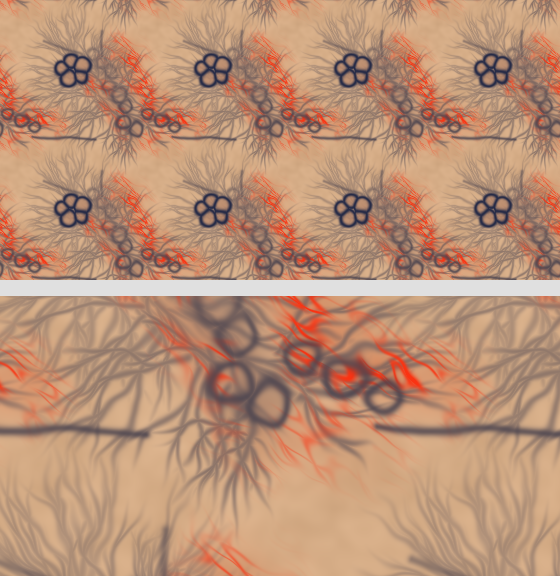
Top, the full canvas; bottom, a detail of the centre.
This pattern is drawn by a WebGL 2 fragment shader. Its source:

```glsl
#version 300 es
precision highp float;
// Marbled tan ground in 4 by 2 identical square cells: forking grey veins
// fan out of a chain of soft bubbles, beside a navy knot and red capillaries.
// Folded lines make the veins, wrapped gradient noise warps everything.
uniform vec2 u_resolution;
out vec4 fragColor;

float hash(vec2 i) {
  return fract(sin(dot(i, vec2(127.1, 311.7))) * 43758.5453);
}

// Shortest offset on the repeating cell
vec2 wrap(vec2 d) { return fract(d + 0.5) - 0.5; }

float corner(vec2 i, vec2 f, vec2 period) {
  float a = 6.2832 * hash(mod(i, period));
  return dot(vec2(cos(a), sin(a)), f);
}

// Gradient noise that repeats once per cell
float noise(vec2 p, vec2 period) {
  p *= period;
  vec2 i = floor(p), f = p - i, u = f * f * f * (f * (f * 6.0 - 15.0) + 10.0);
  vec2 e = vec2(1, 0);
  return mix(mix(corner(i, f, period), corner(i + e, f - e, period), u.x),
             mix(corner(i + e.yx, f - e.yx, period), corner(i + 1.0, f - 1.0, period), u.x), u.y);
}

// Soft line from a to b
float stroke(vec2 p, vec2 a, vec2 b, float width) {
  vec2 v = wrap(p - 0.5 * (a + b)), arm = 0.5 * (b - a);
  float d = length(v - arm * clamp(dot(v, arm) / dot(arm, arm), -1.0, 1.0)) / width;
  return exp(-d * d);
}

// Tapering veins, each folded twice into four tips
float veins(vec2 p) {
  float ink = 0.0;
  for (int i = 0; i < 72; i++) {
    float k = float(i), h = hash(vec2(k, 3)), t = hash(vec2(k, 7));
    float angle = k * 2.4, len = 0.24 + 0.22 * h;
    vec2 dir = vec2(cos(angle), sin(angle));
    vec2 root = mix(vec2(0.54, 0.53), vec2(0.98, 0.1), t * t);
    vec2 v = wrap(p - root - dir * (0.06 + 0.5 * len));
    float x = dot(v, dir) / len + 0.5;
    float y = dot(v, vec2(-dir.y, dir.x)) + 0.015 * sin(x * 8.0 + k * 4.0);
    y = abs(y) - 0.1 * max(x - 0.25, 0.0);
    y = abs(y) - 0.07 * max(x - 0.55, 0.0);
    y /= mix(0.012, 0.006, clamp(x, 0.0, 1.0));
    float fade = smoothstep(0.0, 0.08, x) * (1.0 - smoothstep(0.6, 1.0, x));
    ink = max(ink, fade * exp(-y * y) * (0.3 + 0.4 * t));
  }
  return ink;
}

// Keep the two nearest bubble distances
vec2 nearer(vec2 near, float d) {
  return d < near.x ? vec2(d, near.x) : vec2(near.x, min(near.y, d));
}

// Outer outline of the bubbles and the walls between them
float walls(vec2 near, float width) {
  float d = abs(near.x);
  if (near.x < 0.0) d = min(d, 0.5 * (near.y - near.x));
  return exp(-d * d / (width * width));
}

void main() {
  vec2 p = fract(gl_FragCoord.xy / u_resolution * vec2(4, 2));
  vec2 warp = vec2(noise(p, vec2(6)), noise(p + 0.37, vec2(6)));
  vec2 ripple = vec2(noise(p, vec2(15)), noise(p + 0.61, vec2(15)));
  vec2 q = p + 0.03 * warp + 0.013 * ripple;
  vec2 bent = p + 0.018 * warp + 0.006 * ripple;

  // Navy knot
  vec2 knot = vec2(1);
  for (int i = 0; i < 5; i++) {
    float k = float(i), a = k * 1.2566 + 0.5;
    vec2 c = vec2(0.52, 0.5) + vec2(0.08, 0.06) * vec2(cos(a), sin(a));
    knot = nearer(knot, length(wrap(bent - c)) - 0.046 - 0.014 * hash(vec2(k, 5)));
  }

  // Bubble chain: down the slope, then out to the right
  vec2 chain = vec2(1);
  for (int i = -1; i < 10; i++) {
    float k = float(i);
    vec2 c = k < 6.5 ? mix(vec2(0.73, 0.55), vec2(0.95, 0.07), k / 6.0) + 0.035 * sin(k * 2.2) * vec2(0.85, 0.5)
                     : vec2(0.36 + 0.1 * k, 0.5 - 0.045 * k);
    chain = nearer(chain, length(wrap(q - c)) - 0.036 - 0.022 * hash(vec2(k, 9)));
  }
  float chainInk = walls(chain, 0.013) * (0.58 + 0.27 * cos(6.2832 * (p.y - 0.08)));

  // Inflamed area and its broken red threads, sheared along the slope
  float slope = stroke(q, vec2(0.87, 0.64), vec2(1.12, 0.2), 0.1);
  float tail = stroke(q, vec2(1.08, 0.19), vec2(1.4, 0.12), 0.075);
  float left = stroke(q, vec2(0.66, 0.4), vec2(0.88, 0.15), 0.065);
  float below = stroke(q, vec2(0.95, 0.0), vec2(1.2, 0.0), 0.09);
  float heat = min(1.0, max(max(slope, tail), max(0.8 * left, 0.45 * below)));
  vec2 sheared = vec2(q.x + q.y, q.y);
  float coarse = noise(sheared, vec2(13, 7)) / 0.075;
  float fine = noise(sheared + 0.23, vec2(19, 11)) / 0.09;
  float threads = max(exp(-coarse * coarse), 0.8 * exp(-fine * fine));
  threads *= heat * smoothstep(-0.3, 0.25, noise(p + 0.45, vec2(9)));

  // Grey veins and the three stronger trunks
  float grey = veins(q);
  float trunk = max(0.8 * stroke(bent, vec2(0.24, 0.015), vec2(0.68, 0.01), 0.011),
                max(0.5 * stroke(bent, vec2(0.31, 0.71), vec2(0.58, 0.61), 0.012),
                    0.5 * stroke(bent, vec2(0.73, 0.78), vec2(0.73, 0.6), 0.012)));
  float shade = stroke(q, vec2(0.74, 0.53), vec2(0.95, 0.08), 0.085);

  // Layers from ground to ink
  vec3 color = vec3(0.84, 0.68, 0.53) + 0.05 * noise(q, vec2(5)) + 0.03 * noise(q, vec2(21));
  color = mix(color, vec3(0.84, 0.47, 0.3), heat * (0.5 + 0.4 * noise(q, vec2(11))));
  color = mix(color, vec3(0.62, 0.47, 0.4), 0.5 * shade);
  color = mix(color, vec3(0.42, 0.36, 0.36), grey);
  color = mix(color, vec3(0.98, 0.2, 0.07), min(1.0, 1.15 * threads));
  color = mix(color, vec3(0.3, 0.27, 0.31), max(trunk, chainInk));
  color = mix(color, vec3(0.72, 0.53, 0.42), 0.7 * (1.0 - smoothstep(-0.01, 0.02, knot.x)));
  color = mix(color, vec3(0.12, 0.15, 0.27), 0.95 * walls(knot, 0.014));
  fragColor = vec4(color, 1);
}
```
